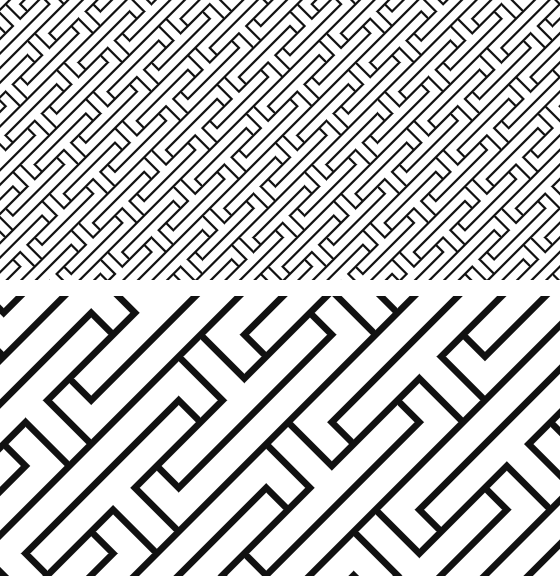
Top: the whole. Bottom: its middle third, enlarged.
Give the GLSL for this pattern, as a WebGL 1 fragment shader.

```glsl
precision highp float;
// Diagonal interlocking key fret in thin black lines on white.

uniform vec2 u_resolution;

// Signed distance to a square-ended stroke running along an axis from a to b.
float stroke(vec2 p, vec2 a, vec2 b) {
  vec2 outside = abs(p - 0.5 * (a + b)) - 0.5 * abs(b - a);
  return max(outside.x, outside.y) - 0.108;
}

// Signed distance to the fret lines; one tile is 4 across by 10 along.
float fret(vec2 p) {
  // Repeat across the bands, and mirror every half tile along them.
  p = vec2(mod(p.x, 4.0), abs(mod(p.y + 5.0, 10.0) - 5.0));
  // Half-turn symmetry about the middle of the half tile.
  if (p.x > 2.0) p = vec2(4.0, 5.0) - p;

  float d = stroke(p, vec2(0.0, -1.0), vec2(0.0, 6.0));     // continuous rail
  d = min(d, stroke(p, vec2(0.0, 0.5), vec2(2.0, 0.5)));    // rung
  d = min(d, stroke(p, vec2(2.0, 0.5), vec2(2.0, 4.5)));    // spine
  d = min(d, stroke(p, vec2(1.0, 1.5), vec2(2.0, 1.5)));    // hook
  return min(d, stroke(p, vec2(1.0, 1.5), vec2(1.0, 6.0))); // long arm
}

void main() {
  // Centred canvas coordinates, turned by 45 degrees into fret units.
  float unitsPerHeight = 19.2;
  vec2 c = (gl_FragCoord.xy - 0.5 * u_resolution) / u_resolution.y;
  vec2 p = vec2(c.x - c.y, c.x + c.y) * unitsPerHeight + vec2(0.13, 0.0);

  float pixel = 1.41421 * unitsPerHeight / u_resolution.y;
  float ink = 1.0 - smoothstep(-0.65 * pixel, 0.65 * pixel, fret(p));
  gl_FragColor = vec4(mix(vec3(1.0), vec3(0.065), ink), 1.0);
}
```
